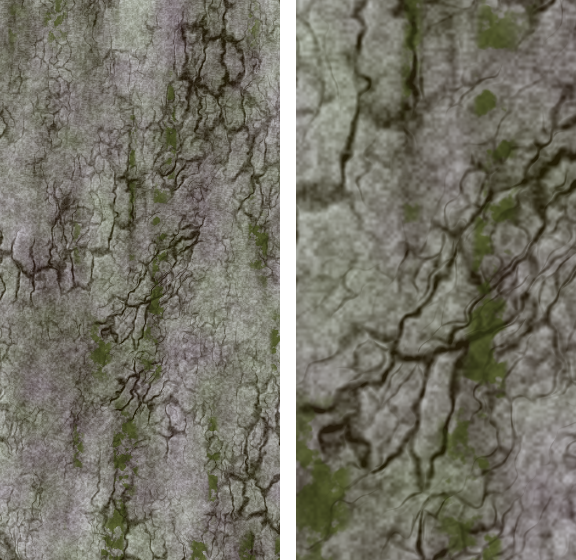
Left, the full canvas; right, a detail of the centre.
This texture is drawn by a Shadertoy shader. Its source:

```glsl
// Weathered grey tree bark: jagged upright plates split by dark cracks,
// a leaning band of finer plates, damp stains, grit and runs of moss.
// Plates are warped cellular noise, lit as a height field from upper left.

float hash(vec2 p) {
    return fract(sin(dot(p, vec2(127.1, 311.7))) * 43758.5);
}

float noise(vec2 p) {
    vec2 i = floor(p), f = fract(p);
    f = f * f * (3.0 - 2.0 * f);
    return mix(mix(hash(i), hash(i + vec2(1, 0)), f.x),
               mix(hash(i + vec2(0, 1)), hash(i + vec2(1, 1)), f.x), f.y);
}

float fbm(vec2 p) {
    float sum = 0.0, amp = 0.533;
    for (int i = 0; i < 4; i++) {
        sum += amp * noise(p);
        p = mat2(1.6, 1.2, -1.2, 1.6) * p + 7.3;
        amp *= 0.5;
    }
    return sum;
}

// Same as fbm, but unrotated so that stretched features stay upright
float streaks(vec2 p) {
    return 0.55 * noise(p) + 0.3 * noise(p * 2.1 + 4.7) + 0.15 * noise(p * 4.3 + 9.1);
}

// Gap between the two nearest cell centres: zero along plate borders
float cellEdge(vec2 p) {
    vec2 cell = floor(p);
    float near = 9.0, second = 9.0;
    for (int y = -1; y <= 1; y++)
    for (int x = -1; x <= 1; x++) {
        vec2 c = cell + vec2(x, y);
        vec2 centre = c + 0.1 + 0.8 * vec2(hash(c), hash(c + 53.7));
        float d = length(p - centre);
        second = min(second, max(near, d));
        near = min(near, d);
    }
    return second - near;
}

vec2 roughen(vec2 p) {
    vec2 broad = vec2(fbm(p * 9.0), fbm(p * 9.0 + 31.0)) - 0.5;
    vec2 fine = vec2(noise(p * 60.0), noise(p * 60.0 + 17.0)) - 0.5;
    return p + 0.07 * broad + 0.015 * fine;
}

// Crack depth 0..1; cracks open and close along their length
float cracks(vec2 p, vec2 density, float width) {
    float opening = smoothstep(0.38, 0.75, noise(p * density * 0.6 + 11.0));
    float edge = cellEdge(p * density);
    return opening * (1.0 - smoothstep(0.0, width * (0.4 + opening), edge));
}

float plateCracks(vec2 p, float scale) {
    float wide = cracks(p, scale * vec2(15.0, 6.5), 0.2);
    float thin = cracks(p + 3.1, scale * vec2(32.0, 17.0), 0.25);
    return max(wide, 0.5 * thin);
}

vec2 rotate(vec2 p, float angle) {
    float c = cos(angle), s = sin(angle);
    return vec2(c * p.x - s * p.y, s * p.x + c * p.y);
}

// Diagonal band through the middle where the bark leans to the right
float leanMask(vec2 p) {
    float across = abs(p.x - 0.56 - 0.22 * (p.y - 1.0) + 0.2 * (fbm(p * 4.0) - 0.5));
    float along = smoothstep(0.15, 0.5, p.y) * (1.0 - smoothstep(1.35, 1.6, p.y));
    return along * (1.0 - smoothstep(0.1, 0.2, across));
}

float crackField(vec2 p, float lean) {
    vec2 q = roughen(p);
    return mix(plateCracks(q, 1.0), plateCracks(rotate(q, 0.6), 1.35), lean);
}

float barkHeight(vec2 p, float lean, float crack) {
    float upright = streaks(p * vec2(34.0, 11.0));
    float leaning = streaks(rotate(p, 0.6) * vec2(48.0, 18.0));
    return mix(upright, leaning, lean) + 0.5 * fbm(p * 45.0) - 0.45 * crack;
}

float blob(vec2 p, vec2 centre, vec2 size) {
    vec2 d = (p - centre) / size;
    return exp(-dot(d, d));
}

void mainImage(out vec4 fragColor, in vec2 fragCoord) {
    vec2 p = fragCoord / iResolution.x;
    float lean = leanMask(p);

    // Relief
    vec2 toLight = vec2(-0.005, 0.007);
    float crack = crackField(p, lean);
    float relief = barkHeight(p, lean, crack)
                 - barkHeight(p + toLight, lean, crackField(p + toLight, lean));

    // Damp stains and pale dry patches
    vec2 drift = p + 0.12 * (fbm(p * 7.0) - 0.5);
    float patches = streaks(drift * vec2(6.0, 1.6) + 2.0) - 0.5;
    float stain = blob(drift, vec2(0.2, 0.85), vec2(0.25, 0.55))
                + blob(drift, vec2(0.77, 1.8), vec2(0.07, 0.3));

    // Moss runs down narrow upright tracks
    float track = noise(p * vec2(21.0, 2.6) + vec2(0.25 * fbm(p * 12.0), 5.0));
    float moss = smoothstep(0.76, 0.9, track) * smoothstep(0.46, 0.6, fbm(p * 38.0));

    // Brightness
    float grit = 0.13 * (noise(p * 118.0) - 0.5) + 0.13 * (noise(p * 230.0 + 8.0) - 0.5);
    float tone = 0.535 + 0.3 * patches - 0.06 * stain + grit;
    tone += 0.2 * (fbm(p * 26.0) - 0.5) + 0.17 * clamp(relief, -0.6, 0.6);
    tone -= 0.26 * crack + 0.07 * smoothstep(0.6, 0.9, track);
    tone = clamp(tone, 0.14, 0.74);

    // Colour
    vec3 darkBark = vec3(0.32, 0.30, 0.25), paleBark = vec3(0.64, 0.64, 0.62);
    vec3 mossGreen = vec3(0.28, 0.31, 0.12);
    vec3 color = mix(darkBark, paleBark, (tone - 0.32) / 0.32);
    float tint = fbm(p * 8.0 + 40.0) - 0.5;
    color += tint * vec3(-0.04, 0.03, -0.1);
    color = mix(color, mossGreen * (0.5 + tone), 0.85 * moss);
    fragColor = vec4(color, 1.0);
}
```
